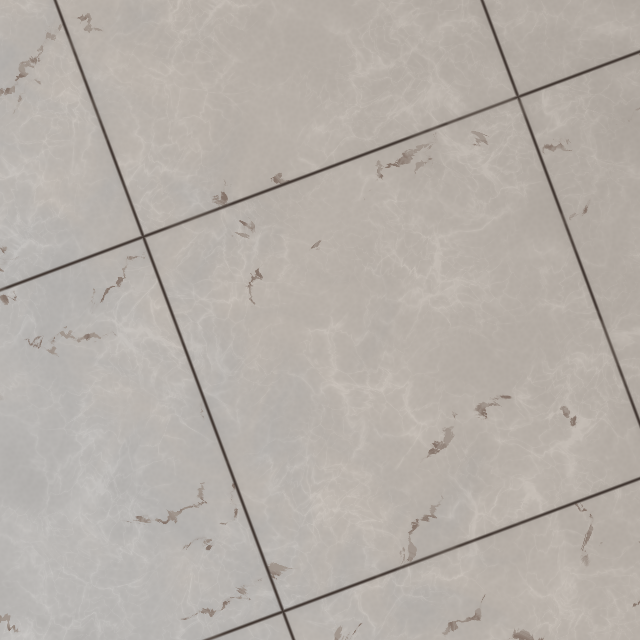
Write a WebGL 2 fragment shader that draws this texture.

```glsl
#version 300 es
precision highp float;
// Tilted square marble floor tiles with pale webbing, broken brown veins and thin dark joints.

uniform vec2 u_resolution;
out vec4 fragColor;

// Layout, in canvas units
const float TILE_SIZE = 0.625;
const float TILT = 0.357;
const vec2 TILE_CORNER = vec2(0.224, 0.630);
const float JOINT_HALF_WIDTH = 0.0021;
const float JOINT_SOFTNESS = 0.0013;

// Stone, in tile units
const int VEIN_COUNT = 13;
const float VEIN_HALF_WIDTH = 0.0125;
const float WEB_STRENGTH = 0.036;
const float MOTTLE_STRENGTH = 0.026;

// Colours
const vec3 STONE_COOL = vec3(0.73, 0.72, 0.71);
const vec3 STONE_MID = vec3(0.73, 0.70, 0.67);
const vec3 STONE_WARM = vec3(0.70, 0.67, 0.64);
const vec3 VEIN_PALE = vec3(0.62, 0.575, 0.54);
const vec3 VEIN_DARK = vec3(0.50, 0.43, 0.39);
const vec3 JOINT_DARK = vec3(0.25, 0.21, 0.19);
const vec3 JOINT_WORN = vec3(0.41, 0.37, 0.34);

vec2 hash2(vec2 p) {
  vec3 q = fract(p.xyx * vec3(0.1031, 0.1030, 0.0973));
  q += dot(q, q.yzx + 33.33);
  return fract((q.xx + q.yz) * q.zy);
}

mat2 rotation(float a) {
  float c = cos(a), s = sin(a);
  return mat2(c, s, -s, c);
}

// Warped layered sines, roughly -0.7 to 0.7
float layeredSines(vec2 p) {
  mat2 turn = rotation(1.1);
  float sum = 0.0, amplitude = 0.5;
  for (int i = 0; i < 5; i++) {
    p += 0.7 * sin(p.yx * 1.3 + float(i));
    sum += amplitude * sin(p.x) * cos(p.y);
    p = turn * p * 1.8 + 2.7;
    amplitude *= 0.58;
  }
  return sum;
}

// Cellular noise: x = nearest distance, y = gap to the second nearest
vec2 cellular(vec2 p) {
  vec2 cell = floor(p), f = p - cell;
  float nearest = 8.0, second = 8.0;
  for (int y = -1; y <= 1; y++) {
    for (int x = -1; x <= 1; x++) {
      vec2 o = vec2(x, y);
      float d = length(o + hash2(cell + o) - f);
      second = min(second, max(nearest, d));
      nearest = min(nearest, d);
    }
  }
  return vec2(nearest, second - nearest);
}

// Fine pale web, made of fading cell borders at several scales
float paleWeb(vec2 p) {
  float web = 0.0, scale = 6.0, weight = 1.0;
  vec2 warp = vec2(layeredSines(p * 13.0), layeredSines(p * 13.0 + 40.0));
  for (int i = 0; i < 4; i++) {
    vec2 q = rotation(float(i) * 0.9) * (p + 0.05 * warp) * scale;
    float fade = smoothstep(-0.25, 0.5, layeredSines(p * 9.0 + float(i) * 17.0));
    float border = cellular(q).y;
    web += weight * fade * (exp(-border * 15.0) + 0.3 * exp(-border * 4.0));
    scale *= 1.65;
    weight *= 0.85;
  }
  return web;
}

// Crooked, tapered and broken strokes scattered over one tile
float brownVeins(vec2 local, vec2 stone, vec2 id, float pixel) {
  float cover = 0.0;
  vec2 bend = vec2(layeredSines(stone * 22.0), layeredSines(stone * 22.0 + 9.0));
  float rough = layeredSines(stone * 75.0);
  float breaks = layeredSines(stone * 30.0 + 5.0);
  for (int i = 0; i < VEIN_COUNT; i++) {
    vec2 seed = id * 17.0 + vec2(float(i) * 3.7, 41.0);
    vec2 centre = hash2(seed), shape = hash2(seed + 71.3);
    float halfLength = mix(0.025, 0.17, shape.x * shape.x);
    float angle = mix(-0.6, 1.0, shape.y);
    vec2 q = (local - centre + 0.045 * bend) * rotation(angle);
    float taper = 1.0 - smoothstep(0.2, 1.0, abs(q.x) / halfLength);
    float halfWidth = VEIN_HALF_WIDTH * taper * (0.36 + 0.9 * rough + 0.65 * breaks);
    float edge = abs(q.y) - halfWidth;
    float solid = smoothstep(0.0, 0.003, halfWidth);
    float trace = 0.3 * taper * exp(-abs(q.y) * 260.0);
    cover = max(cover, max(solid * (1.0 - smoothstep(-pixel, pixel + 0.002, edge)), trace));
  }
  return cover;
}

void main() {
  vec2 uv = gl_FragCoord.xy / u_resolution.y;
  float pixel = 1.0 / u_resolution.y;
  vec2 grid = (uv - TILE_CORNER) * rotation(TILT) / TILE_SIZE;
  vec2 id = floor(grid), local = grid - id;
  vec2 stone = local + 6.0 * hash2(id + 20.0);

  // Cool to warm light across the floor, mottled stone on top
  float mottle = layeredSines(stone * 12.0);
  float warmth = clamp(0.62 * uv.x + 0.38 * uv.y - 0.02 + 0.16 * mottle, 0.0, 1.0);
  vec3 color = mix(STONE_COOL, STONE_MID, smoothstep(0.1, 0.55, warmth));
  color = mix(color, STONE_WARM, smoothstep(0.5, 0.9, warmth));
  color += MOTTLE_STRENGTH * mottle - 0.016;
  color += 0.016 * (cellular(stone * 70.0).x - 0.45);
  color += WEB_STRENGTH * min(paleWeb(stone), 1.6);

  // Brown veins
  float veins = brownVeins(local, stone, id, pixel / TILE_SIZE);
  vec3 veinColor = mix(VEIN_PALE, VEIN_DARK, smoothstep(-0.3, 0.5, layeredSines(stone * 45.0)));
  color = mix(color, veinColor, 0.9 * veins);

  // Joints with slight wear along their length
  vec2 toJoint = (0.5 - abs(local - 0.5)) * TILE_SIZE;
  float gap = min(toJoint.x, toJoint.y);
  float wear = smoothstep(0.0, 0.6, layeredSines(grid * 9.0));
  float soft = JOINT_SOFTNESS + 0.5 * pixel;
  float joint = 1.0 - smoothstep(JOINT_HALF_WIDTH - soft, JOINT_HALF_WIDTH + soft, gap);
  color *= 1.0 - 0.07 * exp(-gap * 220.0);
  color = mix(color, mix(JOINT_DARK, JOINT_WORN, 0.7 * wear), joint);

  fragColor = vec4(color, 1.0);
}
```
